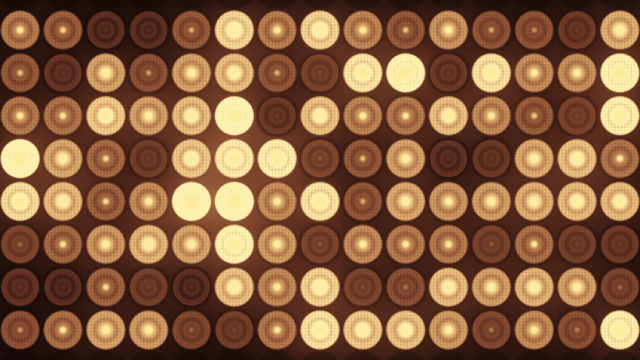
Give the GLSL for this pattern, as a Shadertoy shader.

```glsl
// A wall of round stage lamps, 15 across and 8 down, each lit to its own level.
// Hash and gradient noise pick the levels; summed falloffs make the warm haze,
// and one colour ramp turns light energy into brown, amber and cream.

#define GRID vec2(15.0, 8.0)
#define PITCH 0.119          // lamp spacing, in canvas heights
#define RADIUS 0.458         // lamp radius, in pitches
#define HAZE 0.34            // strength of the light between lamps
#define HAZE_FALLOFF 1.65
#define UNLIT 0.21           // energy of a dark lens
#define RIB_COUNT 6.0        // lens ribs per radius
#define RIB_DEPTH 0.035
#define SEED 17.0

const float TAU = 6.2831853;

float hash(vec2 p) {
    vec3 q = fract(vec3(p.xyx) * 0.1031 + SEED * 0.013);
    q += dot(q, q.yzx + 33.33);
    return fract((q.x + q.y) * q.z);
}

vec2 gradient(vec2 cell) {
    float a = TAU * hash(cell + 51.0);
    return vec2(cos(a), sin(a));
}

float gradientNoise(vec2 p) {
    vec2 i = floor(p), f = p - i;
    vec2 u = f * f * f * (f * (f * 6.0 - 15.0) + 10.0);
    vec2 e = vec2(1.0, 0.0);
    float low = mix(dot(gradient(i), f), dot(gradient(i + e), f - e), u.x);
    float high = mix(dot(gradient(i + e.yx), f - e.yx), dot(gradient(i + 1.0), f - 1.0), u.x);
    return mix(low, high, u.y);
}

// Soft patch of extra power around one place on the grid
float hotSpot(vec2 id, vec2 centre, vec2 size) {
    vec2 d = (id - centre) / size;
    return exp(-dot(d, d));
}

// Lamp power from 0 to 1; nothing outside the grid
float lampLevel(vec2 id) {
    if (any(lessThan(id, vec2(0.0))) || any(greaterThanEqual(id, GRID))) return 0.0;
    float hot = hotSpot(id, vec2(4.8, 3.4), vec2(1.6, 1.4))
              + 0.8 * hotSpot(id, vec2(0.0, 3.5), vec2(0.8, 0.9))
              + 0.7 * hotSpot(id, vec2(14.0, 5.0), vec2(0.7, 1.4))
              + 0.5 * hotSpot(id, vec2(8.0, 6.5), vec2(1.8, 0.9));
    float cluster = gradientNoise(id * 0.37 + 4.2);
    return clamp(0.88 * hash(id) - 0.06 + 0.3 * cluster + 0.62 * hot, 0.0, 1.0);
}

// Light energy to colour
vec3 warmRamp(float energy) {
    vec3 tones[6] = vec3[6](
        vec3(0.09, 0.04, 0.03), vec3(0.33, 0.16, 0.11), vec3(0.51, 0.28, 0.18),
        vec3(0.71, 0.48, 0.30), vec3(0.89, 0.71, 0.46), vec3(0.99, 0.94, 0.69));
    float t = clamp(energy, 0.0, 0.9999) * 5.0;
    int i = int(t);
    return mix(tones[i], tones[i + 1], fract(t));
}

// Light spilled by the lamps around a point
float haze(vec2 p, vec2 id) {
    float sum = 0.0;
    for (int y = -2; y <= 2; y++)
        for (int x = -2; x <= 2; x++) {
            vec2 lamp = id + vec2(x, y);
            float level = lampLevel(lamp);
            sum += level * level * exp(-HAZE_FALLOFF * length(p - lamp - 0.5));
        }
    return HAZE * sum;
}

// Energy of the lens surface; r runs from 0 at the centre to 1 at the rim
float lensEnergy(vec2 q, float r, float level, float px) {
    float rings = 0.035 * cos(TAU * r * 2.6) - 0.05 * exp(-pow((r - 0.5) / 0.13, 2.0));
    float rim = 0.06 * exp(-pow((r - 0.9) / 0.05, 2.0)) - 0.12 * smoothstep(0.91, 1.0, r);
    float ribFade = 1.0 - smoothstep(0.2, 0.6, px * RIB_COUNT);
    vec2 wave = cos(TAU * RIB_COUNT * q);
    float ribs = RIB_DEPTH * (wave.x + 0.6 * wave.y) * smoothstep(0.2, 0.5, r) * ribFade;
    return UNLIT + 0.8 * level + rings + rim + ribs * (0.4 + level);
}

void mainImage(out vec4 fragColor, in vec2 fragCoord) {
    // Centred grid, one unit per lamp
    vec2 p = (fragCoord - 0.5 * iResolution.xy) / (iResolution.y * PITCH) + 0.5 * GRID;
    vec2 id = floor(p);
    vec2 q = (p - id - 0.5) / RADIUS;
    float r = length(q);
    float px = 1.0 / (iResolution.y * PITCH * RADIUS);
    float level = lampLevel(id);

    // Hazy backing, a little uneven
    float glow = haze(p, id);
    vec3 colour = warmRamp(glow * (1.0 + 0.25 * gradientNoise(p * 0.8)));
    float contact = smoothstep(1.25, 1.0, r) * (1.0 - level);
    colour *= 1.0 - 0.25 * contact;

    // Lens, with slight differences in the glass
    float tint = 0.05 * (hash(id + 80.0) - 0.5);
    float energy = lensEnergy(q, r, level, px) + tint + 0.1 * glow;

    // Filament: a spark when dim, a wide yellow core when bright
    float coreWidth = 0.08 + 0.3 * level;
    float core = exp(-r * r / (coreWidth * coreWidth)) * smoothstep(0.08, 0.4, level);
    vec3 lens = warmRamp(energy + 0.55 * core);
    lens = mix(lens, vec3(1.0, 0.9, 0.5), 0.5 * core);

    bool onGrid = all(greaterThanEqual(id, vec2(0.0))) && all(lessThan(id, GRID));
    float mask = onGrid ? 1.0 - smoothstep(1.0 - px, 1.0 + px, r) : 0.0;
    fragColor = vec4(mix(colour, lens, mask), 1.0);
}
```
